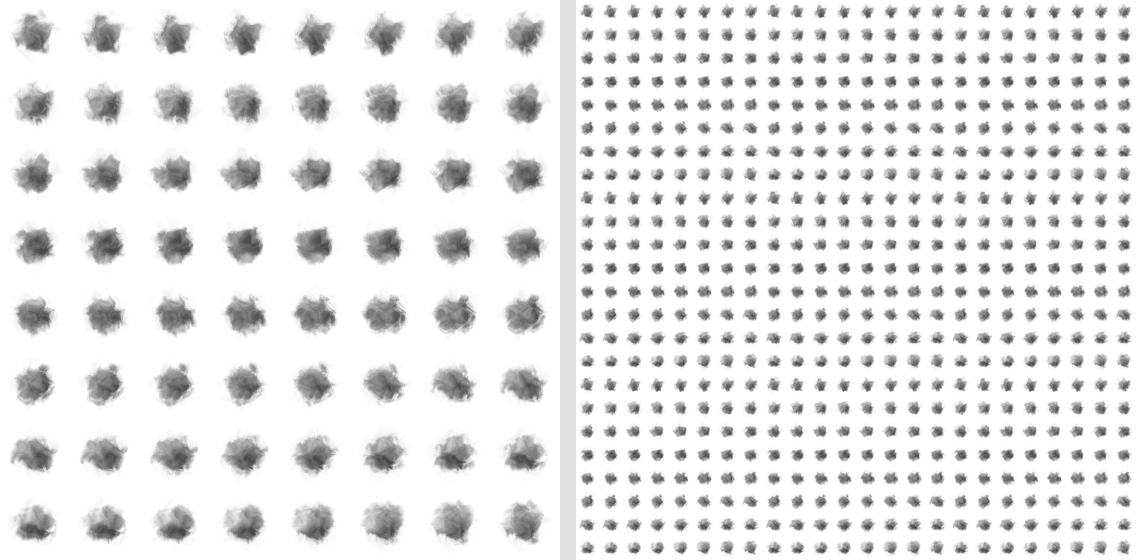
Left, the tile; right, the same tile 3 across and 3 down.
Write a WebGL 1 fragment shader that draws this pattern.

```glsl
precision highp float;
// Eight by eight sheet of soft grey smoke puffs that slowly churn from frame to frame.
uniform vec2 u_resolution;

const float GRID = 8.0;
const float CHURN_PERIOD = 9.0; // noise cells crossed in one loop of all frames

vec3 gradientAt(vec3 cell) {
  cell.z = mod(cell.z, CHURN_PERIOD); // the last frame leads back to the first
  vec3 h = vec3(dot(cell, vec3(127.1, 311.7, 74.7)),
                dot(cell, vec3(269.5, 183.3, 246.1)),
                dot(cell, vec3(113.5, 271.9, 124.6)));
  return 2.0 * fract(sin(h) * 43758.55) - 1.0;
}

float cornerValue(vec3 cell, vec3 f, vec3 corner) {
  return dot(gradientAt(cell + corner), f - corner);
}

float gradientNoise(vec3 p) {
  vec3 i = floor(p);
  vec3 f = p - i;
  vec3 w = f * f * f * (f * (f * 6.0 - 15.0) + 10.0);
  vec2 o = vec2(0.0, 1.0);
  float near = mix(mix(cornerValue(i, f, o.xxx), cornerValue(i, f, o.yxx), w.x),
                   mix(cornerValue(i, f, o.xyx), cornerValue(i, f, o.yyx), w.x), w.y);
  float far = mix(mix(cornerValue(i, f, o.xxy), cornerValue(i, f, o.yxy), w.x),
                  mix(cornerValue(i, f, o.xyy), cornerValue(i, f, o.yyy), w.x), w.y);
  return mix(near, far, w.z);
}

float fbm(vec2 p, float z) {
  float sum = 0.0;
  float amplitude = 1.0;
  for (int octave = 0; octave < 4; octave++) {
    sum += amplitude * gradientNoise(vec3(p, z));
    p = mat2(1.6, 1.2, -1.2, 1.6) * p + 7.3;
    z += 0.37;
    amplitude *= 0.55;
  }
  return sum;
}

// Darkness of one puff; p is measured in puff radii, phase runs from 0 to 1.
float smoke(vec2 p, float phase) {
  float z = phase * CHURN_PERIOD;

  // Curl the domain so that the edges roll over
  vec2 curl = vec2(gradientNoise(vec3(p * 1.7 + 3.1, z)),
                   gradientNoise(vec3(p * 1.7 + 19.4, z)));
  vec2 q = p + 0.35 * curl;
  float edgeNoise = fbm(q * 1.6 + 11.0, z);
  float innerNoise = fbm(q * 1.9 + 41.0, z);

  // Body with a ragged outline, inside a pale veil
  float r = length(p);
  float body = smoothstep(0.0, 0.42, 1.03 - r + 0.5 * edgeNoise);
  float veil = smoothstep(0.0, 0.9, 1.25 - r + 0.8 * innerNoise);

  // Shadow sits at the right in the middle rows and sinks in the outer ones
  float sink = 0.5 + 0.5 * cos(6.28318 * phase);
  vec2 fromShadow = q - mix(vec2(0.42, -0.05), vec2(0.22, -0.5), sink);
  float shadow = exp(-1.7 * dot(fromShadow, fromShadow));
  vec2 fromClump = q - vec2(-0.6, -0.1);
  float clump = (1.0 - sink) * exp(-12.0 * dot(fromClump, fromClump));

  float density = 0.27 + 0.38 * shadow + 0.16 * clump + 0.27 * innerNoise;
  float darkness = body * clamp(density, 0.06, 0.72) + 0.07 * veil * (1.0 - body);
  return darkness * (1.0 - smoothstep(1.15, 1.55, r));
}

void main() {
  vec2 grid = gl_FragCoord.xy / u_resolution * GRID;
  vec2 cell = floor(grid);

  // Frames read left to right, top to bottom
  float frame = cell.x + GRID * (GRID - 1.0 - cell.y);
  vec2 p = (fract(grid) - vec2(0.49, 0.51)) / 0.3;

  gl_FragColor = vec4(vec3(1.0 - smoke(p, frame / (GRID * GRID))), 1.0);
}
```
